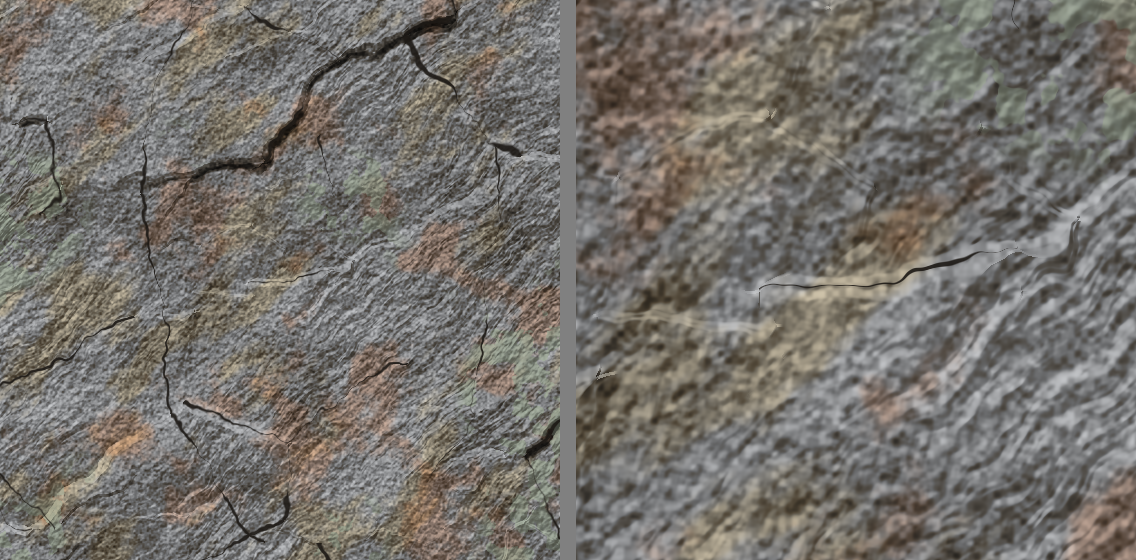
Left: the whole. Right: its middle third, enlarged.
This texture is drawn by a WebGL 2 fragment shader. Its source:

```glsl
#version 300 es
precision highp float;
uniform vec2 u_resolution;
out vec4 fragColor;

const float SLAB_ANGLE = 0.52;
const float STRATA_ANGLE = 0.78;
const vec2 SLAB_SCALE = vec2(2.5, 4.1);
const vec2 CHIP_SCALE = vec2(6.5, 12.0);
const vec2 FISSURE_SCALE = vec2(3.4, 1.7);
const vec2 STRATA_SCALE = vec2(18.0, 66.0);
const float SLAB_RELIEF = 0.070;
const float CHIP_RELIEF = 0.014;
const float SWELL_RELIEF = 0.050;
const float STRATA_RELIEF = 0.016;
const float GRAIN_RELIEF = 0.0085;
const vec2 LIGHT_DIR = vec2(-0.45, 0.89);
const float LIGHT_STEP = 0.0019;
const vec2 SHADOW_REACH = vec2(-0.004, 0.014);
const float BASE_TONE = 0.452;
const float LIGHT_CONTRAST = 0.195;
const float STAIN_CONTRAST = 0.22;
const float SPECKLE_CONTRAST = 0.22;
const float CRACK_WIDTH = 0.0032;
const vec3 CREVICE = vec3(0.11, 0.095, 0.08);
const vec3 SHADE_TINT = vec3(1.07, 1.0, 0.90);
const vec3 STONE_TINT = vec3(0.99, 1.0, 1.015);
const vec3 OCHRE_TINT = vec3(1.07, 1.0, 0.86);
const vec3 RUST_TINT = vec3(1.09, 0.93, 0.83);
const vec3 LICHEN = vec3(0.53, 0.57, 0.50);

vec2 hash2(vec2 cell) {
    uvec2 q = uvec2(ivec2(cell)) * 1664525u + 1013904223u;
    for (int i = 0; i < 2; i++) {
        q.x += q.y * 1664525u;
        q.y += q.x * 1664525u;
        q ^= q >> 16u;
    }
    return vec2(q & 0xffffu) / 65535.0;
}

float noise(vec2 p) {
    vec2 c = floor(p), f = p - c;
    f = f * f * f * (f * (f * 6.0 - 15.0) + 10.0);
    float low = mix(hash2(c).x, hash2(c + vec2(1, 0)).x, f.x);
    float high = mix(hash2(c + vec2(0, 1)).x, hash2(c + 1.0).x, f.x);
    return mix(low, high, f.y);
}

float fbm(vec2 p, int octaves) {
    float sum = 0.0, amp = 1.0, total = 0.0;
    for (int i = 0; i < octaves; i++) {
        sum += amp * noise(p);
        total += amp;
        amp *= 0.54;
        p = mat2(1.96, 0.53, -0.53, 1.96) * p + vec2(17.3, 9.1);
    }
    return sum / total;
}

vec2 alongAxis(vec2 p, float angle) {
    vec2 axis = vec2(cos(angle), sin(angle));
    return vec2(dot(p, axis), dot(p, vec2(-axis.y, axis.x)));
}

// Tilted plane of one broken piece
float pieceHeight(vec2 id, vec2 toCentre) {
    return hash2(id + 31.0).x - 1.5 * dot(hash2(id + 57.0) - 0.5, toCentre);
}

// x: height, y: distance to the border, z: chance value of that border
vec3 pieces(vec2 p) {
    vec2 base = floor(p), id1, id2, r1, r2;
    float d1 = 9.0, d2 = 9.0;
    for (int j = -1; j <= 1; j++)
    for (int i = -1; i <= 1; i++) {
        vec2 id = base + vec2(i, j);
        vec2 r = id + 0.1 + 0.8 * hash2(id) - p;
        float d = length(r);
        if (d < d1) {
            d2 = d1; id2 = id1; r2 = r1;
            d1 = d; id1 = id; r1 = r;
        } else if (d < d2) {
            d2 = d; id2 = id; r2 = r;
        }
    }
    float border = dot(0.5 * (r1 + r2), normalize(r2 - r1));
    float own = 0.5 + 0.5 * smoothstep(0.0, 0.035, border);
    float height = mix(pieceHeight(id2, r2), pieceHeight(id1, r1), own);
    return vec3(height, border, hash2(id1 + id2 + 83.0).y);
}

vec2 warp(vec2 p) {
    return p + 0.10 * (vec2(fbm(p * 6.0, 5), fbm(p * 6.0 + 40.0, 5)) - 0.5);
}

float rockHeight(vec2 p) {
    vec2 w = warp(p);
    vec2 g = alongAxis(w, SLAB_ANGLE);
    float broken = smoothstep(0.32, 0.58, fbm(p * 2.2 + 5.0, 2));
    float chipped = smoothstep(0.35, 0.65, noise(p * 5.0 + 33.0));
    float layered = mix(0.45, 1.3, smoothstep(0.3, 0.7, noise(p * 4.5 + 70.0)));
    vec2 strata = alongAxis(mix(p, w, 0.6), STRATA_ANGLE) * STRATA_SCALE;
    return SLAB_RELIEF * broken * pieces(g * SLAB_SCALE + 3.0).x
        + CHIP_RELIEF * chipped * pieces(g * CHIP_SCALE + 20.0).x
        + SWELL_RELIEF * fbm(p * 8.0, 5)
        + STRATA_RELIEF * layered * fbm(strata, 3)
        + GRAIN_RELIEF * fbm(p * 105.0, 2);
}

float crackLine(vec3 piece, float scale, float share, float width, float pixel) {
    float line = 1.0 - smoothstep(width - pixel, width + pixel, piece.y / scale);
    return line * step(piece.z, share);
}

void main() {
    vec2 p = gl_FragCoord.xy / u_resolution.y;
    float pixel = 1.0 / u_resolution.y;

    // Light and overhang shadow
    float h = rockHeight(p);
    float slope = (h - rockHeight(p + LIGHT_DIR * LIGHT_STEP)) / LIGHT_STEP;
    float light = slope / sqrt(1.0 + slope * slope);
    float shadow = smoothstep(0.014, 0.042, rockHeight(p + SHADOW_REACH) - h);

    // Stone tone and mineral stains
    float tone = BASE_TONE + LIGHT_CONTRAST * light;
    tone += STAIN_CONTRAST * (fbm(p * 11.0 + 11.0, 6) - 0.5);
    tone += SPECKLE_CONTRAST * (noise(p * 250.0) - 0.5);
    tone *= 1.0 - 0.68 * shadow;
    vec3 color = tone * mix(SHADE_TINT, STONE_TINT, smoothstep(0.24, 0.42, tone));
    vec2 streak = alongAxis(p, STRATA_ANGLE) * vec2(7.0, 15.0);
    float ochre = smoothstep(0.48, 0.68, fbm(streak + 25.0, 5));
    float rust = smoothstep(0.55, 0.70, fbm(p * 9.0 + 90.0, 6));
    color *= mix(vec3(1.0), OCHRE_TINT, ochre);
    color *= mix(vec3(1.0), RUST_TINT, rust);

    // Lichen patches
    float colony = smoothstep(0.60, 0.70, fbm(p * 3.2 + 130.0, 2));
    float lichen = colony * smoothstep(0.52, 0.56, fbm(p * 30.0 + 8.0, 4));
    color = mix(color, LICHEN * (0.95 + 0.32 * light), 0.7 * lichen);

    // Open cracks
    vec2 w = warp(p);
    float width = CRACK_WIDTH * smoothstep(0.25, 0.75, noise(p * 13.0 + 60.0));
    vec3 slab = pieces(alongAxis(w, SLAB_ANGLE) * SLAB_SCALE + 3.0);
    vec3 fissure = pieces(w * FISSURE_SCALE + 45.0);
    float crack = max(crackLine(slab, 3.3, 0.45, width * 1.2, pixel),
                      crackLine(fissure, 2.8, 0.34, width * 0.8, pixel));
    color = mix(color, CREVICE, 0.9 * crack);

    fragColor = vec4(clamp(color, 0.0, 1.0), 1.0);
}
```
